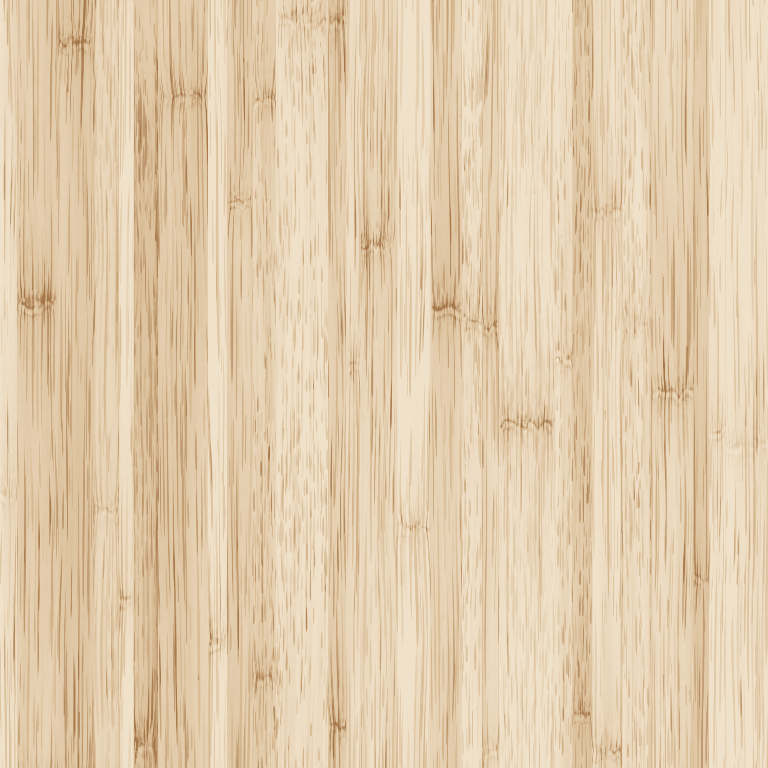
Give the GLSL for this texture, as a three.js fragment shader.

```glsl
// Pale bamboo board: narrow vertical strips of varying tone, covered with
// tapered fibres and short flecks, each strip crossed by a frayed node.
// All parts add to one darkness value, which a colour ramp turns into wood.
varying vec2 vUv;

float hash(vec2 p) {
  return fract(sin(dot(p, vec2(127.1, 311.7))) * 43758.5453);
}

float noise(vec2 p) {
  vec2 i = floor(p), f = fract(p);
  f = f * f * (3.0 - 2.0 * f);
  return mix(mix(hash(i), hash(i + vec2(1.0, 0.0)), f.x),
             mix(hash(i + vec2(0.0, 1.0)), hash(i + vec2(1.0, 1.0)), f.x), f.y);
}

// Tapered strokes: one stroke per cell, in columns shifted along their length
float fibres(vec2 p, vec2 count, float density, float seed) {
  float x = p.x * count.x;
  float column = floor(x);
  float y = p.y * count.y * (0.7 + 0.6 * hash(vec2(column, seed)))
          + 9.0 * hash(vec2(column, seed + 3.0));
  vec2 cell = vec2(column, floor(y) + seed * 17.0);
  float span = mix(0.5, 1.0, hash(cell + 5.1));
  float along = clamp(fract(y) / span, 0.0, 1.0);
  float taper = sin(3.14159 * pow(along, 0.65));
  float width = mix(0.06, 0.24, hash(cell + 2.7)) * taper;
  float lean = 0.3 * (hash(cell + 8.3) - 0.5) + 0.25 * (hash(cell + 6.6) - 0.5) * (along - 0.5);
  float away = abs(fract(x) - 0.5 - lean);
  float stroke = 1.0 - smoothstep(width - 0.04, width + 0.17, away);
  float strength = mix(0.35, 1.0, hash(cell + 4.4));
  return stroke * strength * smoothstep(0.0, 0.5, taper) * step(hash(cell), density);
}

vec3 woodColour(float darkness) {
  vec3 cream = vec3(0.943, 0.884, 0.793);
  vec3 tan_ = vec3(0.850, 0.740, 0.590);
  vec3 brown = vec3(0.650, 0.465, 0.285);
  vec3 c = mix(cream, tan_, clamp(darkness * 2.0, 0.0, 1.0));
  return mix(c, brown, clamp(darkness * 2.0 - 1.0, 0.0, 1.0));
}

void main() {
  vec2 p = vUv;

  // Strips of uneven width
  float s = p.x * 27.0 + 0.35 * sin(p.x * 41.0) + 0.2 * sin(p.x * 67.0 + 1.0);
  float strip = floor(s);
  float across = fract(s);
  float edge = min(across, 1.0 - across);
  float kind = hash(vec2(strip, 2.3));
  float flecked = smoothstep(0.5, 0.75, kind);

  // Node position: roughly one per strip, at a random height
  float level = p.y / 0.85 + hash(vec2(strip, 7.7));
  vec2 nodeId = vec2(strip, floor(level));
  float nodeY = 0.2 + 0.6 * hash(nodeId + 1.9);
  float d = (fract(level) - nodeY) * 0.85;
  float ragged = d + 0.014 * (noise(vec2(p.x * 190.0, strip + p.y * 25.0)) - 0.5)
               + 0.012 * (across - 0.5) * (kind - 0.5);
  float nodePower = mix(0.4, 1.0, hash(nodeId + 6.2));

  // Grain leans and wavers, and bows around the node
  vec2 g = p;
  g.x += strip * 0.37 + (hash(vec2(strip, 4.1)) - 0.5) * 0.016 * p.y;
  g.x += 0.006 * noise(vec2(strip * 7.0 + across, p.y * 6.0));
  g.x += 0.009 * (across - 0.5) * exp(-abs(d) / 0.02);

  // Base tone, drifting slowly along the strip
  float tone = 0.36 * pow(hash(vec2(strip, 9.4)), 1.7) - 0.01;
  tone += 0.16 * (noise(vec2(strip * 5.0 + across * 1.5, p.y * 3.0)) - 0.45);
  tone += 0.12 * (noise(vec2(g.x * 85.0, p.y * 1.5)) - 0.5);
  tone += 0.09 * (noise(vec2(g.x * 290.0, p.y * 7.0)) - 0.5);
  tone += 0.05 * (noise(p * vec2(460.0, 190.0)) - 0.5);

  // Long fibres in plain strips, short flecks in the others
  float patchy = smoothstep(0.2, 0.75, noise(vec2(strip * 3.0 + across * 1.5, p.y * 6.0)));
  float lines = fibres(g, vec2(165.0, 2.8), 0.62, 1.0);
  lines = max(lines, fibres(g, vec2(215.0, 5.5), 0.42, 2.0) * 0.85);
  float flecks = fibres(g, vec2(195.0, 21.0), 0.4 + 0.4 * patchy, 3.0);
  flecks = max(flecks, 0.8 * fibres(g + 0.31, vec2(230.0, 27.0), 0.45 * patchy, 5.0));
  float dashes = fibres(g, vec2(205.0, 11.0), 0.12 + 0.42 * patchy, 4.0);
  tone += 0.50 * lines * mix(1.0, 0.3, flecked);
  tone += 0.46 * flecks * flecked + 0.38 * dashes;

  // Fine seam beside some strips
  tone += 0.20 * step(0.45, hash(vec2(strip, 3.6))) * (1.0 - smoothstep(0.015, 0.07, edge));

  // Node: long stain, frayed tufts, crumbled crease and pale ridge
  float inside = smoothstep(0.0, 0.1, edge) * nodePower;
  float tuft = fibres(g, vec2(185.0, 30.0), 0.85, 6.0);
  tuft = max(tuft, fibres(g + 0.17, vec2(225.0, 42.0), 0.75, 7.0));
  float crumbs = smoothstep(0.45, 0.7, noise(p * vec2(200.0, 210.0)));
  float broken = smoothstep(0.3, 0.7, noise(vec2(p.x * 120.0, p.y * 60.0)));
  float crease = exp(-pow(ragged / 0.0022, 2.0)) + 0.5 * exp(-pow((ragged + 0.012) / 0.0018, 2.0));
  float ridge = exp(-pow((ragged + 0.006) / 0.004, 2.0));
  tone += nodePower * 0.15 * exp(-abs(d) / (d > 0.0 ? 0.06 : 0.035));
  tone += inside * 0.50 * tuft * exp(-abs(d - 0.006) / 0.024);
  tone += inside * 0.22 * crumbs * exp(-pow(d / 0.012, 2.0));
  tone += inside * (0.38 * crease * broken - 0.14 * ridge);

  gl_FragColor = vec4(woodColour(clamp(tone, 0.0, 1.0)), 1.0);
}
```
